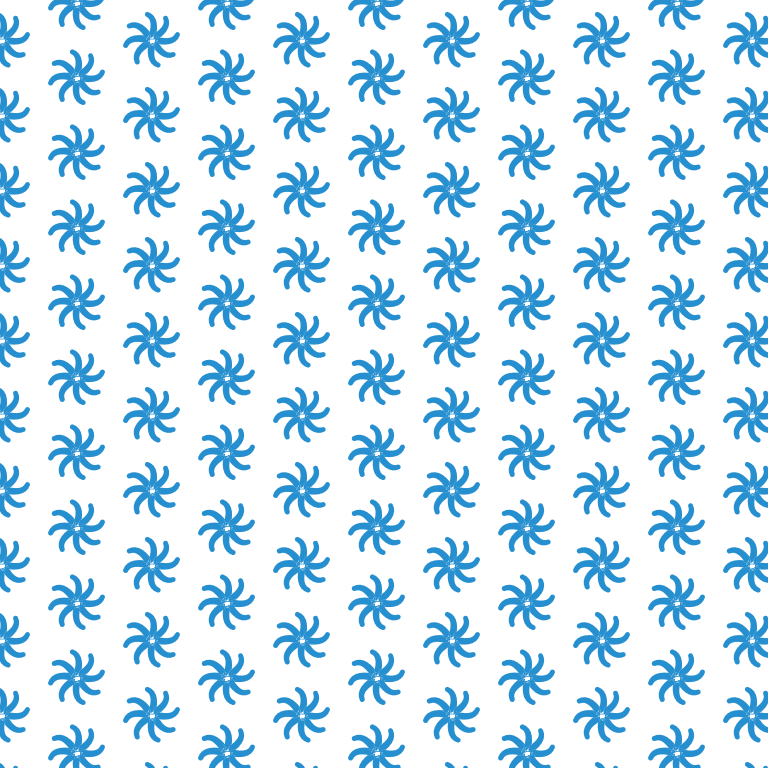
Write a WebGL 1 fragment shader that draws this pattern.

```glsl
precision highp float;
// Half-drop columns of small blue pinwheels with eight hooked arms on white.
// Each arm is a tapered quadratic curve, measured as short round segments;
// a ragged white hole, specks and faint seams open the middle.

uniform vec2 u_resolution;

#define REPEATS 10.24
#define GRID_OFFSET vec2(0.027, 0.707)
#define ARM_ANGLE 0.0
#define ARM_BEND vec2(0.29, -0.06)
#define ARM_TIP vec2(0.343, 0.073)
#define BASE_HALF_WIDTH 0.049
#define TIP_HALF_WIDTH 0.033
#define HOLE_RADIUS 0.036
#define HOLE_RAGGED 0.03
#define SEAM_STRENGTH 0.22
#define BLUE vec3(0.15, 0.56, 0.81)
#define PAPER vec3(1.0)

const float TAU = 6.2831853;
const float ARMS = 8.0;
const int SEGMENTS = 7;

mat2 rotation(float a) {
  float c = cos(a), s = sin(a);
  return mat2(c, -s, s, c);
}

vec2 gradientAt(vec2 cell) {
  float a = TAU * fract(sin(dot(cell, vec2(127.1, 311.7))) * 4375.85);
  return vec2(cos(a), sin(a));
}

float gradientNoise(vec2 p) {
  vec2 i = floor(p), f = fract(p);
  vec2 w = f * f * f * (f * (f * 6.0 - 15.0) + 10.0);
  vec2 e = vec2(1.0, 0.0);
  float low = mix(dot(gradientAt(i), f),
                  dot(gradientAt(i + e.xy), f - e.xy), w.x);
  float high = mix(dot(gradientAt(i + e.yx), f - e.yx),
                   dot(gradientAt(i + e.xx), f - e.xx), w.x);
  return mix(low, high, w.y);
}

// Point on the arm's centre line, pointing along +x and hooking upward
vec2 armCurve(float t) {
  return 2.0 * t * (1.0 - t) * ARM_BEND + t * t * ARM_TIP
       + (1.0 - t) * (1.0 - t) * vec2(0.04, 0.0);
}

float armDistance(vec2 p) {
  float d = 1.0;
  vec2 a = armCurve(0.0);
  for (int i = 0; i < SEGMENTS; i++) {
    float t = float(i) / float(SEGMENTS);
    vec2 b = armCurve(t + 1.0 / float(SEGMENTS));
    vec2 ab = b - a;
    float h = clamp(dot(p - a, ab) / dot(ab, ab), 0.0, 1.0);
    float along = t + h / float(SEGMENTS);
    float halfWidth = mix(BASE_HALF_WIDTH, TIP_HALF_WIDTH, along);
    d = min(d, length(p - a - ab * h) - halfWidth);
    a = b;
  }
  return d;
}

float pinwheelDistance(vec2 p) {
  float d = 1.0;
  for (int i = 0; i < 8; i++) {
    float k = float(i);
    // Slight drawn unevenness in the turn and length of the arms
    float turn = ARM_ANGLE + k * TAU / ARMS + 0.03 * sin(k * 2.4);
    float stretch = 1.0 + 0.025 * sin(k * 1.1 + 3.6);
    d = min(d, armDistance(rotation(turn) * p / stretch) * stretch);
  }
  return d;
}

float coverage(float d, float px) {
  return clamp(0.5 - d / px, 0.0, 1.0);
}

// White openings in the middle: ragged hole, blue cross stroke and specks
float centreOpening(vec2 p, float px) {
  float rag = gradientNoise(p * 38.0 + 4.3) * HOLE_RAGGED;
  float hole = length((p - vec2(0.0, -0.012)) * vec2(1.1, 0.9))
             - HOLE_RADIUS + rag;
  float stroke = max(abs(p.y - 0.012) - 0.005, abs(p.x) - 0.05);
  float open = coverage(max(hole, -stroke), px);
  float speck = 0.28 - gradientNoise(p * 46.0 + 9.7);
  float ring = abs(length(p) - 0.055) - 0.02;
  return max(open, 0.6 * coverage(max(speck / 46.0, ring), px));
}

// Hairlines where neighbouring arms meet
float seams(vec2 p, float px) {
  float r = length(p);
  float sector = fract(atan(p.y, p.x) * ARMS / TAU) - 0.5;
  float line = abs(sector) * r * TAU / ARMS - 0.003;
  return SEAM_STRENGTH * coverage(max(line, abs(r - 0.085) - 0.035), px);
}

void main() {
  float px = REPEATS / u_resolution.y;
  vec2 p = gl_FragCoord.xy * px - GRID_OFFSET;

  // Half-drop repeat
  float column = floor(p.x + 0.5);
  p.y -= 0.5 * mod(column, 2.0);
  vec2 local = fract(p + 0.5) - 0.5;

  float ink = coverage(pinwheelDistance(local), px);
  ink *= 1.0 - max(centreOpening(local, px), seams(local, px));
  gl_FragColor = vec4(mix(PAPER, BLUE, ink), 1.0);
}
```
